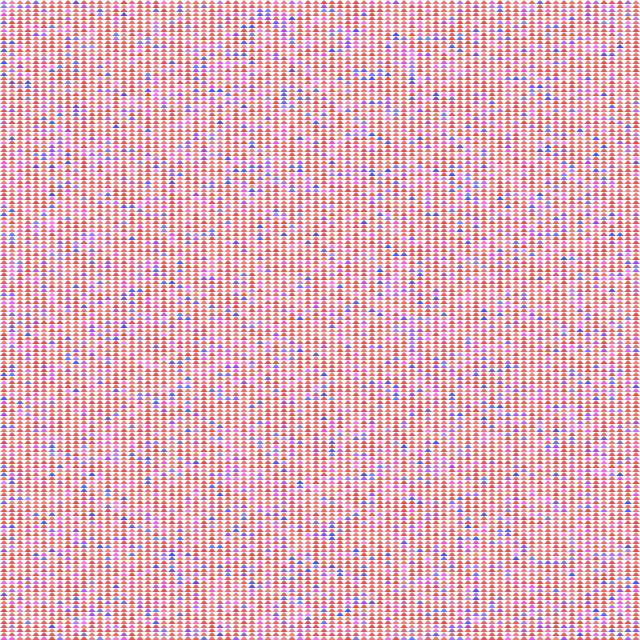
This pattern is drawn by a WebGL 2 fragment shader. Its source:

```glsl
#version 300 es
precision highp float;
// Dense grid of small upright triangles, mostly red with scattered magenta, violet and blue.

#define COLUMNS 80.0
#define ROWS 160.0
#define TRIANGLE_SIZE 0.97
#define MAGENTA_SHARE 0.13
#define VIOLET_SHARE 0.08
#define BLUE_SHARE 0.065
#define DEEPEST 0.25
#define PALEST 0.49
#define SAMPLES 5

uniform vec2 u_resolution;
out vec4 fragColor;

const vec3 BACKGROUND = vec3(1.0);

float hash(vec2 p) {
    vec3 q = fract(vec3(p.xyx) * 0.1031);
    q += dot(q, q.yzx + 33.33);
    return fract((q.x + q.y) * q.z);
}

// Picks a hue family, then a tint: the tint lifts the darker channels.
vec3 triangleColor(vec2 cell) {
    float pick = hash(cell + 17.0);
    float tint = mix(DEEPEST, PALEST, hash(cell + 241.0));
    float blueEnd = BLUE_SHARE;
    float violetEnd = blueEnd + VIOLET_SHARE;
    float magentaEnd = violetEnd + MAGENTA_SHARE;

    vec3 hue = vec3(1.0, 0.0, 0.0);
    if (pick < blueEnd) hue = vec3(0.04, 0.06, 1.0);
    else if (pick < violetEnd) hue = vec3(0.5, 0.0, 1.0);
    else if (pick < magentaEnd) hue = vec3(1.0, 0.0, 0.9);
    return mix(hue, vec3(1.0), tint);
}

// True inside an upright triangle centred in the unit cell.
bool insideTriangle(vec2 local) {
    vec2 p = (local - 0.5) / TRIANGLE_SIZE + 0.5;
    return p.y > 0.0 && 2.0 * abs(p.x - 0.5) < 1.0 - p.y;
}

vec3 pattern(vec2 uv) {
    vec2 grid = uv * vec2(COLUMNS, ROWS);
    return insideTriangle(fract(grid)) ? triangleColor(floor(grid)) : BACKGROUND;
}

void main() {
    // Average a grid of samples over the pixel to smooth the edges.
    vec3 total = vec3(0.0);
    for (int y = 0; y < SAMPLES; y++) {
        for (int x = 0; x < SAMPLES; x++) {
            vec2 offset = (vec2(x, y) + 0.5) / float(SAMPLES) - 0.5;
            total += pattern((gl_FragCoord.xy + offset) / u_resolution);
        }
    }
    fragColor = vec4(total / float(SAMPLES * SAMPLES), 1.0);
}
```
